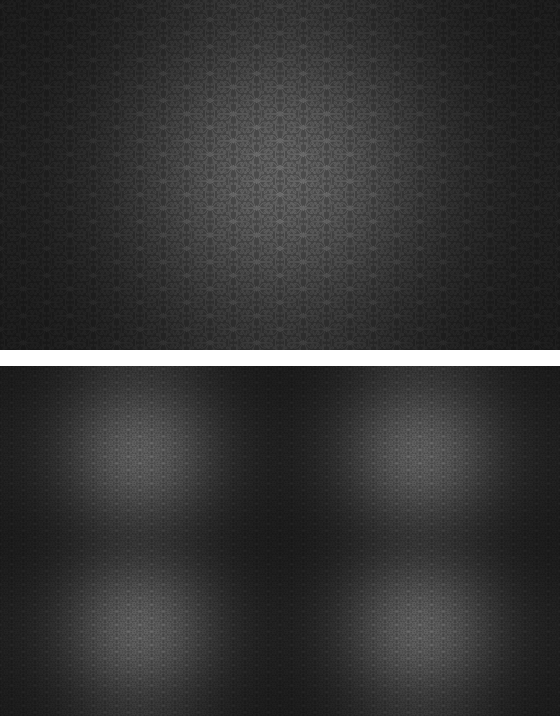
Top, the tile; bottom, the same tile 2 across and 2 down.
Reproduce this pattern procedurally as a Shadertoy shader.

```glsl
// Dark damask wallpaper: half-drop medallions with curling scrolls under a soft central glow.
const float TAU = 6.2831853;
const vec2 REPEATS = vec2(12.0, 13.0);
const vec2 CELL_SIZE = vec2(1.7333, 1.0);   // cell height is the motif unit
const float LINE_HALF_WIDTH = 0.012;

float segmentDistance(vec2 p, vec2 a, vec2 b) {
    vec2 pa = p - a, ba = b - a;
    return length(pa - ba * clamp(dot(pa, ba) / dot(ba, ba), 0.0, 1.0));
}

// Distance to a quadratic curve, walked in short segments
float stemDistance(vec2 p, vec2 a, vec2 control, vec2 b) {
    const int STEPS = 7;
    float d = 1e3;
    vec2 previous = a;
    for (int i = 1; i <= STEPS; i++) {
        float t = float(i) / float(STEPS);
        vec2 next = mix(mix(a, control, t), mix(control, b, t), t);
        d = min(d, segmentDistance(p, previous, next));
        previous = next;
    }
    return d;
}

// Spiral winding inward from its outer radius; hand is +1 counterclockwise, -1 clockwise
float curlDistance(vec2 p, float radius, float startTurn, float hand) {
    const float TURNS = 1.6;
    float turn = fract(hand * (atan(p.y, p.x) / TAU - startTurn));
    float r = length(p);
    float outer = abs(r - radius * (1.0 - turn / TURNS));
    float inner = abs(r - radius * (1.0 - (turn + 1.0) / TURNS));
    return min(outer, inner);
}

// Scrolls reaching sideways, in one quadrant
float armDistance(vec2 p) {
    float d = stemDistance(p, vec2(0.14, 0.02), vec2(0.34, 0.0), vec2(0.53, 0.02));
    d = min(d, curlDistance(p - vec2(0.53, 0.09), 0.07, 0.75, 1.0));
    d = min(d, stemDistance(p, vec2(0.12, 0.06), vec2(0.2, 0.2), vec2(0.31, 0.2)));
    d = min(d, curlDistance(p - vec2(0.31, 0.13), 0.07, 0.25, -1.0));
    d = min(d, stemDistance(p, vec2(0.28, 0.02), vec2(0.4, 0.05), vec2(0.4, 0.17)));
    return min(d, curlDistance(p - vec2(0.45, 0.17), 0.05, 0.5, -1.0));
}

// Bowed uprights linking medallions, in one quadrant
float uprightDistance(vec2 p) {
    float d = stemDistance(p, vec2(0.07, 0.09), vec2(0.17, 0.3), vec2(0.17, 0.5));
    d = min(d, stemDistance(p, vec2(0.11, 0.24), vec2(0.12, 0.32), vec2(0.12, 0.4)));
    d = min(d, curlDistance(p - vec2(0.07, 0.4), 0.05, 0.0, 1.0));
    d = min(d, stemDistance(p, vec2(0.11, 0.18), vec2(0.16, 0.22), vec2(0.165, 0.3)));
    return min(d, curlDistance(p - vec2(0.22, 0.3), 0.055, 0.5, -1.0));
}

float lineCoverage(float d, float halfWidth, float pixel) {
    float soft = max(halfWidth, 0.5 * pixel);
    return (1.0 - smoothstep(soft - 0.5 * pixel, soft + 0.5 * pixel, d)) * halfWidth / soft;
}

// Oval flower with petal shading
float medallionCoverage(vec2 p, float pixel) {
    vec2 q = p / vec2(0.165, 0.095);
    float petals = cos(8.0 * atan(q.y, q.x));
    float r = length(q);
    float edge = (r - 0.92 - 0.1 * petals) * 0.1;
    float fill = 1.0 - smoothstep(-0.5 * pixel, 0.5 * pixel, edge);
    return fill * (0.78 + 0.2 * petals * smoothstep(0.2, 0.7, r));
}

float motifCoverage(vec2 cell, float pixel) {
    vec2 p = abs(fract(cell + 0.5) - 0.5) * CELL_SIZE;
    float lines = lineCoverage(min(armDistance(p), uprightDistance(p)), LINE_HALF_WIDTH, pixel);
    return max(lines, medallionCoverage(p, pixel));
}

// Central glow whose slope levels off at every edge, so it wraps
float glow(vec2 uv) {
    vec2 t = abs(2.0 * uv - 1.0);
    vec2 eased = 1.1 * (t - pow(t, vec2(6.0)) / 6.0);
    float r = length(eased * vec2(0.8, 0.5));
    return 0.08 + 0.22 * exp(-r * r / 0.25);
}

void mainImage(out vec4 fragColor, in vec2 fragCoord) {
    vec2 uv = fragCoord / iResolution.xy;
    float pixel = REPEATS.y / iResolution.y;
    vec2 cell = uv * REPEATS - vec2(0.0, 0.77);

    // Two interleaved grids make the half-drop layout
    float ink = max(motifCoverage(cell, pixel), motifCoverage(cell + 0.5, pixel));
    float grey = glow(uv) * (1.0 + 0.5 * ink);
    fragColor = vec4(vec3(grey), 1.0);
}
```
